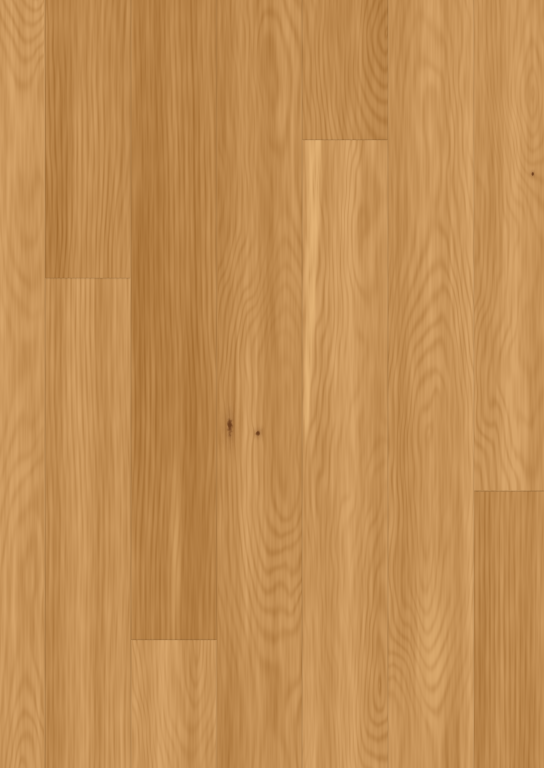
Write a WebGL 2 fragment shader that draws this texture.

```glsl
#version 300 es
precision highp float;
// Oak plank floor: seven columns of long boards with staggered end joints.
// Each board slices tilted growth rings, so a near pith gives arched grain and
// a far one straight grain; cellular fibres, pale sapwood and knots go on top.

uniform vec2 u_resolution;
out vec4 fragColor;

const vec3 DARK_OAK = vec3(0.67, 0.46, 0.23);
const vec3 LIGHT_OAK = vec3(0.81, 0.61, 0.38);
const vec3 SAPWOOD = vec3(0.89, 0.70, 0.46);
const vec3 KNOT_BROWN = vec3(0.38, 0.20, 0.08);

const float BOARD_WIDTH = 0.1575;
const float FIRST_SEAM = 0.083;
const float RING_SPACING = 0.0095;

// Height of the end joint in each column; negative means no joint.
const float JOINTS[7] = float[7](-1.0, 0.900, 0.236, -1.0, 1.155, -1.0, 0.509);

// Tone and sideways distance of the pith, above and below the joint.
const vec2 UPPER[7] = vec2[7](vec2(0.78, 0.05), vec2(0.41, 0.16), vec2(0.30, 0.30),
    vec2(0.54, 0.04), vec2(0.50, 0.08), vec2(0.78, 0.0), vec2(0.79, 0.04));
const vec2 LOWER[7] = vec2[7](vec2(0.78, 0.05), vec2(0.66, 0.32), vec2(0.82, 0.03),
    vec2(0.54, 0.04), vec2(0.76, 0.07), vec2(0.78, 0.0), vec2(0.54, 0.34));

// Centre and radii of knots and of soft pale patches.
const vec4 KNOTS[3] = vec4[3](vec4(0.474, 0.616, 0.0045, 0.005),
    vec4(0.422, 0.628, 0.005, 0.017), vec4(0.979, 1.092, 0.0025, 0.0035));
const vec4 PATCHES[2] = vec4[2](vec4(0.795, 0.22, 0.026, 0.13),
    vec4(0.322, 0.40, 0.007, 0.17));

vec2 hash2(vec2 p) {
    return fract(sin(vec2(dot(p, vec2(127.1, 311.7)), dot(p, vec2(269.5, 183.3)))) * 43758.5);
}

// Distance to the nearest scattered point.
float cellular(vec2 p) {
    vec2 cell = floor(p), f = fract(p);
    float nearest = 1.0;
    for (int j = -1; j <= 1; j++)
        for (int i = -1; i <= 1; i++) {
            vec2 o = vec2(i, j);
            nearest = min(nearest, length(o + hash2(cell + o) - f));
        }
    return nearest;
}

float layeredSines(vec2 p) {
    float sum = 0.0, amp = 0.5;
    for (int i = 0; i < 5; i++) {
        sum += amp * sin(p.x + 1.3 * sin(p.y));
        p = mat2(0.8, -0.6, 0.6, 0.8) * p * 1.7 + 2.3;
        amp *= 0.55;
    }
    return sum;
}

// Distance from the pith, in rings; a far pith gives calmer lines.
float ringPhase(vec2 p, float pith, float seed) {
    float bend = mix(0.022, 0.004, smoothstep(0.05, 0.25, pith));
    float warp = bend * layeredSines(vec2(p.y * 6.0, p.x * 22.0) + seed * 3.1);
    float depth = 0.085 * sin(2.0 * p.y + seed * 2.4) + 0.012 * sin(11.0 * p.y + seed);
    return length(vec2(p.x - pith + warp, depth + 0.6 * warp)) / RING_SPACING;
}

// Dark late-wood lines, centred on zero and faded where too fine to draw.
float ringLines(float phase) {
    float line = pow(0.5 + 0.5 * sin(6.2832 * phase), 2.0) - 0.375;
    return line * (1.0 - smoothstep(0.35, 0.9, fwidth(phase)));
}

// Fine vertical fibres and short pores.
float fibres(vec2 p, float seed) {
    float fine = cellular(p * vec2(180.0, 11.0) + seed * 17.0);
    float broad = cellular(p * vec2(80.0, 2.5) + seed * 29.0);
    return 0.6 * fine + 0.4 * broad - 0.42;
}

// Long streaks plus wide slow shading along a board.
float toneBands(vec2 p, float seed) {
    float streaks = layeredSines(vec2(p.x * 75.0, p.y * 0.9) + seed * 7.0);
    float shading = layeredSines(vec2(p.x * 26.0, p.y * 2.2) + seed * 4.3);
    return 0.55 * streaks + 0.55 * shading;
}

float ellipse(vec2 p, vec4 shape) {
    return length((p - shape.xy) / shape.zw);
}

// Long wedge of sapwood that narrows downwards.
float sapWedge(vec2 p, float top, float bottom, float ripple) {
    float t = clamp((p.y - bottom) / (top - bottom), 0.0, 1.0);
    float centre = mix(0.561, 0.580, t) + 0.003 * ripple;
    float halfWidth = 0.016 * t + 0.001;
    float body = 1.0 - smoothstep(halfWidth * 0.4, halfWidth + 0.004, abs(p.x - centre));
    return body * smoothstep(0.0, 0.15, t) * step(p.y, top);
}

float lineMask(float dist, float halfWidth, float pixel) {
    return 1.0 - smoothstep(halfWidth, halfWidth + pixel, abs(dist));
}

void main() {
    vec2 p = gl_FragCoord.xy / u_resolution.x;
    float pixel = 1.0 / u_resolution.x;

    // Board under this point
    float across = (p.x - FIRST_SEAM) / BOARD_WIDTH + 1.0;
    int column = clamp(int(floor(across)), 0, 6);
    bool below = p.y < JOINTS[column];
    vec2 board = below ? LOWER[column] : UPPER[column];
    float seed = float(column) * 2.0 + (below ? 1.0 : 0.0);
    vec2 local = vec2((fract(across) - 0.5) * BOARD_WIDTH, p.y);

    // Grain bends around the knots
    float knot = 0.0;
    for (int i = 0; i < 3; i++) {
        float r = ellipse(p, KNOTS[i]) + 0.3 * layeredSines(p * 260.0);
        local.x += 0.5 * (p.x - KNOTS[i].x) * exp(-0.12 * r * r);
        knot = max(knot, 0.6 * (1.0 - smoothstep(0.2, 1.2, r)) + 0.25 * exp(-0.3 * r * r));
    }

    // Tone from rings, bands and fibres; rings come and go in patches
    float patchy = 0.65 + 0.5 * layeredSines(vec2(p.y * 5.0, local.x * 30.0) + seed);
    float rings = ringLines(ringPhase(local, board.y, seed)) * clamp(patchy, 0.15, 1.2);
    float bands = toneBands(local, seed);
    float grain = fibres(local, seed);
    float tone = board.x - 0.36 * rings + 0.40 * bands + 0.62 * grain;
    vec3 color = DARK_OAK + (LIGHT_OAK - DARK_OAK) * clamp(tone, -0.25, 1.25);

    // Sapwood and knots
    float pale = (0.8 + grain) * sapWedge(p, JOINTS[4], 0.57, bands);
    for (int i = 0; i < 2; i++) {
        float r = ellipse(p + vec2(0.01 * bands, 0.0), PATCHES[i]);
        pale = max(pale, 0.5 * exp(-r * r) * (1.0 - rings));
    }
    color = mix(color, SAPWOOD, clamp(pale, 0.0, 1.0));
    color = mix(color, KNOT_BROWN, min(knot, 0.85));

    // Faint seams and end joints
    float seamDist = (fract(across + 0.5) - 0.5) * BOARD_WIDTH;
    float seam = max(0.06 * lineMask(seamDist, 0.0006, pixel),
                     0.08 * lineMask(p.y - JOINTS[column], 0.0006, pixel));
    fragColor = vec4(color * (1.0 - seam), 1.0);
}
```
